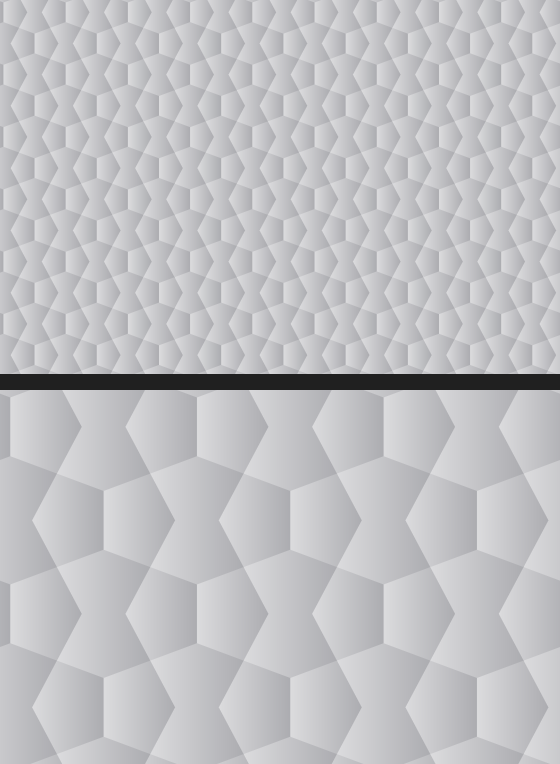
Top, the full canvas; bottom, a detail of the centre.
Reproduce this pattern procedurally as a Shadertoy shader.

```glsl
// Pale grey pentagon relief: bow shapes, each split by an upright edge into two
// pentagons, sit on a centred square lattice; hourglasses fill the gaps.
// Every facet carries a flat horizontal gradient from light to dark.

const vec2  REPEATS    = vec2(9.0, 6.0);     // whole cells across and down
const vec2  PHASE      = vec2(0.555, 0.303); // centre of the first upright edge
const float HALF_EDGE  = 0.157;              // half height of the upright edge
const float TIP        = 0.383;              // reach of a pentagon's side tip
const vec2  CORNER     = vec2(0.25);         // where four facets meet
const vec3  LIGHT_GREY = vec3(0.862, 0.862, 0.870);
const vec3  DARK_GREY  = vec3(0.674, 0.675, 0.692);

// Signed distance to the line from a to b, positive on its left side
float lineSide(vec2 p, vec2 a, vec2 b) {
    vec2 d = normalize(b - a);
    return dot(p - a, vec2(-d.y, d.x));
}

// Mirrored pair of pentagons about the origin, negative inside
float pentagonPair(vec2 p) {
    p = abs(p);
    float roof = lineSide(p, vec2(0.0, HALF_EDGE), CORNER);
    float side = lineSide(p, CORNER, vec2(TIP, 0.0));
    return max(roof, side);
}

float coverage(float dist, float pixel) {
    return clamp(0.5 - dist / pixel, 0.0, 1.0);
}

// Gradient position, restarting at the upright edge
float pairShade(float x, float pixel) {
    return clamp(x / TIP + coverage(x, pixel), 0.0, 1.0);
}

void mainImage(out vec4 fragColor, in vec2 fragCoord) {
    vec2 p = fragCoord / iResolution.xy * REPEATS - PHASE;
    float pixel = REPEATS.y / iResolution.y;

    // Hourglasses: each fills a half-cell column
    float shade = fract(2.0 * p.x + 0.5);

    // Pentagon pairs on both halves of the centred lattice
    for (int i = 0; i < 2; i++) {
        vec2 q = fract(p + 0.5 * float(i)) - 0.5;
        shade = mix(shade, pairShade(q.x, pixel), coverage(pentagonPair(q), pixel));
    }

    fragColor = vec4(mix(LIGHT_GREY, DARK_GREY, shade), 1.0);
}
```
